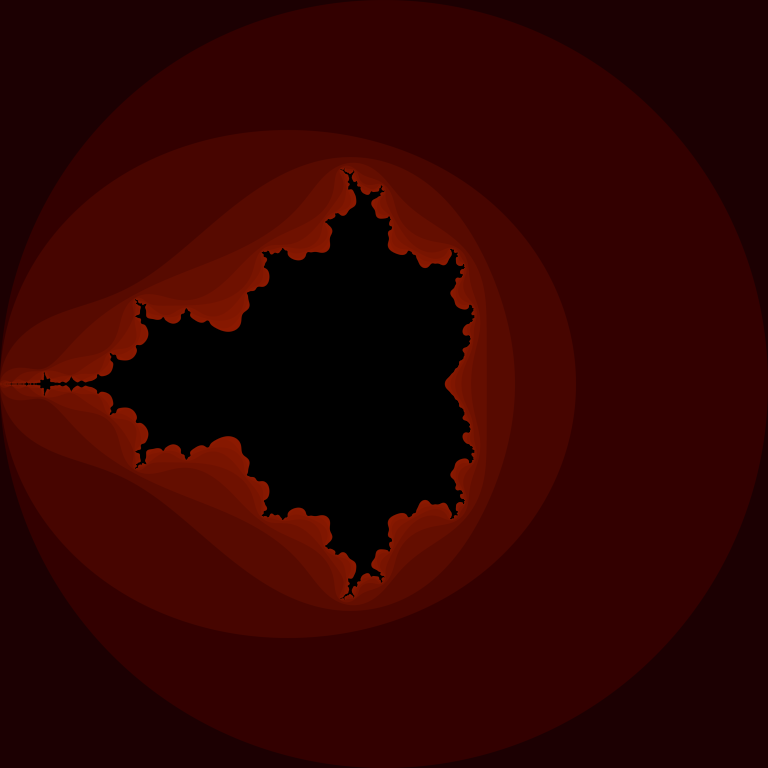
Write a three.js fragment shader that draws this background.

```glsl
// Escape-time bands of z -> z*z + c around a black fractal body, dark red to ember.
// Each band edge is the curve |z| = ESCAPE; the derivative dz/dc turns the overshoot
// into a distance, so that all edges are softened by the same width.

#define STEPS 10            // number of bands before the body
#define ESCAPE 2.0          // escape radius
#define VIEW 4.0            // width of the visible part of the plane
#define SOFTNESS 0.0009     // half width of an edge, in canvas units
#define RED_LIMIT 0.65      // red that the bands approach
#define RED_RATE 0.185      // how fast they approach it
#define GREEN_START 0.205   // red level at which green sets in
#define GREEN_GAIN 0.29

varying vec2 vUv;

vec2 complexMul(vec2 a, vec2 b) {
  return vec2(a.x * b.x - a.y * b.y, a.x * b.y + a.y * b.x);
}

// Ember ramp, brighter with each step needed to escape
vec3 bandColor(float level) {
  float red = RED_LIMIT * (1.0 - exp(-RED_RATE * level));
  float green = GREEN_GAIN * max(red - GREEN_START, 0.0);
  float blue = 0.008 * step(level, 1.5);
  return vec3(red, green, blue);
}

// Signed distance to the escape curve, negative inside
float escapeDistance(vec2 z, vec2 dz) {
  float radius = length(z);
  float overshoot = radius < ESCAPE
    ? radius - ESCAPE
    : radius * log(radius / ESCAPE);
  return overshoot / max(length(dz), 0.001);
}

void main() {
  vec2 c = (vUv - 0.5) * VIEW;
  vec2 z = c;
  vec2 dz = vec2(1.0, 0.0);
  float edge = SOFTNESS * VIEW;
  vec3 color = bandColor(1.0);

  // Lay each nested region over the one around it
  for (int i = 1; i <= STEPS; i++) {
    float inside = 1.0 - smoothstep(-edge, edge, escapeDistance(z, dz));
    if (inside <= 0.0) break;
    vec3 inner = i < STEPS ? bandColor(float(i) + 1.0) : vec3(0.0);
    color = mix(color, inner, inside);

    dz = 2.0 * complexMul(z, dz) + vec2(1.0, 0.0);
    z = complexMul(z, z) + c;
  }

  gl_FragColor = vec4(color, 1.0);
}
```
